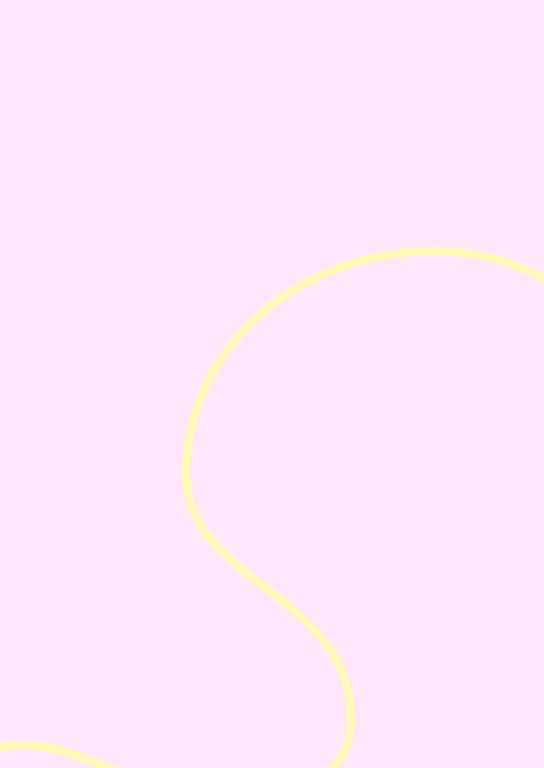
Write a WebGL 2 fragment shader that draws this background.

```glsl
#version 300 es
precision highp float;
// Pale pink field crossed by a thin, looping yellow ribbon.

#define CANVAS_HEIGHT 768.0
#define RIBBON_WIDTH 8.6
#define CURVE_STEPS 28
#define PINK vec3(1.0, 0.9, 0.985)
#define YELLOW vec3(1.0, 0.98, 0.73)

uniform vec2 u_resolution;
out vec4 fragColor;

float segmentDistance(vec2 p, vec2 a, vec2 b) {
    vec2 ap = p - a, ab = b - a;
    return length(ap - ab * clamp(dot(ap, ab) / dot(ab, ab), 0.0, 1.0));
}

vec2 bezierPoint(vec2 a, vec2 b, vec2 c, vec2 d, float t) {
    float s = 1.0 - t;
    return s * s * s * a + 3.0 * s * s * t * b + 3.0 * s * t * t * c + t * t * t * d;
}

// Distance to a cubic curve, walked as short chords
float bezierDistance(vec2 p, vec2 a, vec2 b, vec2 c, vec2 d) {
    float nearest = CANVAS_HEIGHT;
    vec2 previous = a;
    for (int i = 1; i <= CURVE_STEPS; i++) {
        vec2 next = bezierPoint(a, b, c, d, float(i) / float(CURVE_STEPS));
        nearest = min(nearest, segmentDistance(p, previous, next));
        previous = next;
    }
    return nearest;
}

float ribbonDistance(vec2 p) {
    // Joints of the large loop, measured down from the top left
    vec2 crown = vec2(433.0, 251.0);
    vec2 waist = vec2(186.0, 473.0);
    vec2 hip = vec2(351.0, 720.0);
    vec2 crest = vec2(23.0, 745.0);

    // Crown, leaving at the right and sweeping down to the waist
    float d = bezierDistance(p, crown, vec2(477.0, 251.0), vec2(517.0, 262.0), vec2(560.0, 287.0));
    d = min(d, bezierDistance(p, crown, vec2(296.6, 251.0), vec2(186.0, 350.4), waist));

    // S-bend and its hook through the lower edge
    d = min(d, bezierDistance(p, waist, vec2(186.0, 584.0), vec2(351.0, 592.0), hip));
    d = min(d, bezierDistance(p, hip, vec2(351.0, 745.0), vec2(340.0, 766.0), vec2(318.0, 779.0)));

    // Low wave in the lower left corner
    d = min(d, bezierDistance(p, vec2(-20.0, 753.0), vec2(-8.0, 748.0), vec2(8.0, 745.0), crest));
    return min(d, bezierDistance(p, crest, vec2(55.0, 745.0), vec2(88.0, 759.0), vec2(125.0, 775.0)));
}

void main() {
    float unitsPerPixel = CANVAS_HEIGHT / u_resolution.y;
    vec2 p = vec2(gl_FragCoord.x, u_resolution.y - gl_FragCoord.y) * unitsPerPixel;

    // Antialiased stroke over the plain field
    float edge = ribbonDistance(p) - 0.5 * RIBBON_WIDTH;
    float coverage = clamp(0.5 - edge / unitsPerPixel, 0.0, 1.0);
    fragColor = vec4(mix(PINK, YELLOW, coverage), 1.0);
}
```
